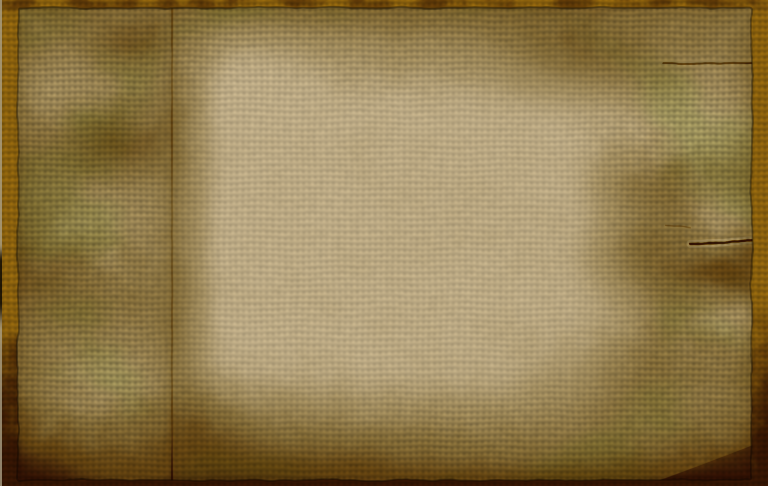
Give the GLSL for this texture, as a Shadertoy shader.

```glsl
// Aged woven canvas sheet with a pale centre, a folded left panel and scorched ochre edges.

const float TAU = 6.2831853;
const float THREADS = 81.0;   // threads per canvas height
const float FOLD_X = 0.354;

vec2 hashGradient(vec2 cell) {
    vec3 h = fract(cell.xyx * vec3(0.1031, 0.1030, 0.0973));
    h += dot(h, h.yzx + 33.33);
    float angle = TAU * fract((h.x + h.y) * h.z);
    return vec2(cos(angle), sin(angle));
}

float gradientNoise(vec2 p) {
    vec2 i = floor(p), f = fract(p);
    vec2 u = f * f * f * (f * (f * 6.0 - 15.0) + 10.0);
    vec2 e = vec2(0.0, 1.0);
    float a = dot(hashGradient(i), f);
    float b = dot(hashGradient(i + e.yx), f - e.yx);
    float c = dot(hashGradient(i + e.xy), f - e.xy);
    float d = dot(hashGradient(i + e.yy), f - e.yy);
    return mix(mix(a, b, u.x), mix(c, d, u.x), u.y);
}

float fbm(vec2 p) {
    float sum = 0.0, amp = 0.6;
    for (int i = 0; i < 4; i++) {
        sum += amp * gradientNoise(p);
        p = mat2(1.6, 1.2, -1.2, 1.6) * p + 7.3;
        amp *= 0.5;
    }
    return sum;
}

float boxDistance(vec2 p, vec2 halfSize, float radius) {
    vec2 q = abs(p) - halfSize + radius;
    return length(max(q, 0.0)) + min(max(q.x, q.y), 0.0) - radius;
}

float segmentDistance(vec2 p, vec2 a, vec2 b) {
    vec2 ab = b - a;
    return length(p - a - ab * clamp(dot(p - a, ab) / dot(ab, ab), 0.0, 1.0));
}

float stroke(float dist, float width, float px) {
    return 1.0 - smoothstep(width - px * 0.5, width + px, dist);
}

// Soft wide stain: xy centre, z radius, w strength
float stain(vec2 p, vec4 s) {
    vec2 d = (p - s.xy) / (s.z * vec2(1.35, 0.8));
    return s.w * exp(-dot(d, d));
}

float stains(vec2 p) {
    vec4 dark[12] = vec4[12](
        vec4(0.23, 0.70, 0.08, 0.17), vec4(0.27, 0.91, 0.06, 0.19),
        vec4(0.11, 0.43, 0.09, 0.14), vec4(1.15, 0.87, 0.10, 0.22),
        vec4(1.32, 0.63, 0.09, 0.14), vec4(1.33, 0.47, 0.10, 0.17),
        vec4(1.49, 0.44, 0.06, 0.22), vec4(1.23, 0.21, 0.13, 0.14),
        vec4(0.41, 0.11, 0.12, 0.19), vec4(0.06, 0.03, 0.13, 0.30),
        vec4(1.50, 0.02, 0.14, 0.22), vec4(0.70, 0.06, 0.18, 0.10));
    vec4 pale[8] = vec4[8](
        vec4(0.25, 0.21, 0.10, 0.18), vec4(0.11, 0.82, 0.10, 0.10),
        vec4(0.22, 0.54, 0.12, 0.12), vec4(1.44, 0.74, 0.12, 0.25),
        vec4(1.51, 0.56, 0.07, 0.17), vec4(1.51, 0.34, 0.06, 0.18),
        vec4(1.34, 0.14, 0.12, 0.10), vec4(0.49, 0.87, 0.13, 0.12));
    float sum = 0.0;
    for (int i = 0; i < 12; i++) sum -= stain(p, dark[i]);
    for (int i = 0; i < 8; i++) sum += stain(p, pale[i]);
    return sum;
}

// Umber to linen ramp
vec3 clothColour(float tone) {
    vec3 c = mix(vec3(0.18, 0.06, 0.01), vec3(0.37, 0.25, 0.06), smoothstep(0.0, 0.3, tone));
    c = mix(c, vec3(0.49, 0.40, 0.20), smoothstep(0.28, 0.55, tone));
    c = mix(c, vec3(0.61, 0.53, 0.35), smoothstep(0.50, 0.77, tone));
    return mix(c, vec3(0.73, 0.66, 0.515), smoothstep(0.72, 1.0, tone));
}

// Plain weave: horizontal ribs with alternating raised stitches
float weave(vec2 p) {
    vec2 q = p * THREADS + 0.35 * vec2(gradientNoise(p * 9.0), gradientNoise(p * 9.0 + 31.0));
    float ribs = cos(TAU * q.y);
    float stitches = cos(TAU * q.x) * (0.6 + 0.4 * sin(TAU * q.y));
    return 0.5 * ribs + 0.5 * stitches + 0.6 * gradientNoise(q * vec2(0.7, 1.3));
}

void mainImage(out vec4 fragColor, in vec2 fragCoord) {
    float px = 1.0 / iResolution.y;
    vec2 p = fragCoord * px;
    float cloud = fbm(p * vec2(3.0, 4.5));
    float rough = fbm(p * 14.0 + 5.0);

    // Pale centre, fold panel and stains
    float glowDist = boxDistance(p - vec2(0.81, 0.51), vec2(0.47, 0.37), 0.22);
    float glow = 1.0 - smoothstep(-0.12, 0.13, glowDist + 0.10 * cloud);
    float tone = mix(0.59, 0.96, glow * smoothstep(FOLD_X - 0.01, FOLD_X + 0.12, p.x));
    tone += stains(p + 0.03 * rough) + 0.16 * cloud * (1.0 - 0.6 * glow) + 0.05 * rough;

    // Darkening toward the sheet edge
    float sheet = boxDistance(p - vec2(0.792, 0.498), vec2(0.755, 0.486), 0.005) + 0.007 * rough;
    tone -= 0.15 * exp(min(sheet, 0.0) * 24.0) + 0.17 * exp(-p.y * 13.0);

    // Fold, cracks and turned lower right corner
    float fold = abs(p.x - FOLD_X - 0.002 * rough);
    tone -= 0.15 * stroke(fold, 0.0015, px) + 0.07 * exp(-fold * 70.0);
    vec2 torn = p + vec2(0.0, 0.007 * rough);
    float upper = segmentDistance(torn, vec2(1.365, 0.870), vec2(1.56, 0.870));
    float lower = segmentDistance(torn, vec2(1.42, 0.498), vec2(1.565, 0.505));
    float small = segmentDistance(torn, vec2(1.37, 0.537), vec2(1.42, 0.531));
    tone -= 0.40 * stroke(upper, 0.0014, px) + 0.50 * stroke(lower, 0.0018, px);
    tone -= 0.18 * stroke(small, 0.001, px);
    tone += 0.12 * stroke(abs(lower - 0.005), 0.002, px);
    float corner = (p.y - 0.008) - 0.38 * (p.x - 1.348);
    tone -= 0.16 * (1.0 - smoothstep(-px, px, corner)) * smoothstep(1.3, 1.36, p.x);

    vec3 colour = clothColour(clamp(tone, 0.0, 1.0));
    colour *= mix(vec3(0.96, 1.02, 0.94), vec3(1.0), smoothstep(-0.2, 0.15, cloud + glow));

    // Exposed ochre backing, scorched along the bottom
    float scorch = smoothstep(0.06, 0.42, p.y + 0.25 * rough);
    scorch *= 1.0 - 0.55 * smoothstep(0.97, 0.99, p.y) * smoothstep(-0.2, 0.25, rough);
    vec3 backing = mix(vec3(0.20, 0.08, 0.01), vec3(0.53, 0.37, 0.05), scorch);
    colour = mix(colour, backing, smoothstep(-px, px, sheet));
    colour *= 1.0 - 0.35 * stroke(abs(sheet), 0.0015, px);

    // Woven relief, stronger in the worn areas
    colour *= 1.0 + mix(0.16, 0.085, glow) * weave(p);

    // Thin left margin: light above, black below
    float margin = 1.0 - smoothstep(0.003, 0.003 + px, p.x);
    vec3 marginColour = mix(vec3(0.03, 0.02, 0.01), vec3(0.66, 0.62, 0.52),
                            max(smoothstep(0.46, 0.50, p.y), 1.0 - smoothstep(0.32, 0.38, p.y)));
    colour = mix(colour, marginColour, margin * 0.8);

    fragColor = vec4(clamp(colour, 0.0, 1.0), 1.0);
}
```
